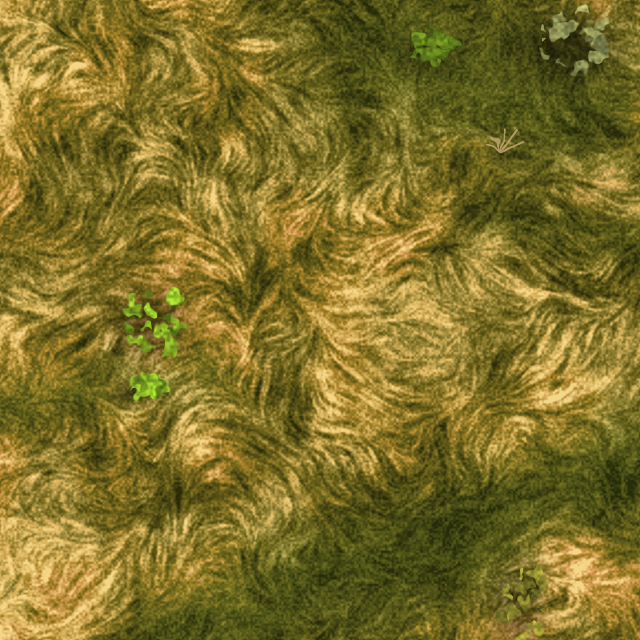
A three.js fragment shader for this texture:

```glsl
// Draws a dry, wind-tangled meadow from above with green hollows, shrubs and a dead twig.
varying vec2 vUv;

const vec3 SHADOW = vec3(0.17, 0.17, 0.04);
const vec3 MOSS   = vec3(0.32, 0.30, 0.08);
const vec3 OLIVE  = vec3(0.45, 0.40, 0.11);
const vec3 OCHRE  = vec3(0.64, 0.50, 0.15);
const vec3 KHAKI  = vec3(0.60, 0.53, 0.23);
const vec3 STRAW  = vec3(0.83, 0.68, 0.34);
const vec3 RUST   = vec3(0.83, 0.60, 0.32);
const vec3 PALE   = vec3(0.96, 0.84, 0.53);
const vec3 LIME   = vec3(0.58, 0.76, 0.16);
const vec3 YELLOW = vec3(0.79, 0.77, 0.25);
const vec3 SAGE   = vec3(0.66, 0.68, 0.40);

// Randomness
float hash(vec2 p) {
  vec3 q = fract(p.xyx * 0.1031);
  q += dot(q, q.yzx + 33.33);
  return fract((q.x + q.y) * q.z);
}

float valueNoise(vec2 p) {
  vec2 i = floor(p), f = fract(p);
  f = f * f * (3.0 - 2.0 * f);
  return mix(mix(hash(i), hash(i + vec2(1.0, 0.0)), f.x),
             mix(hash(i + vec2(0.0, 1.0)), hash(i + 1.0), f.x), f.y);
}

float fbm(vec2 p) {
  float sum = 0.0, amp = 0.5;
  for (int i = 0; i < 5; i++) {
    sum += amp * (valueNoise(p) - 0.5);
    p = mat2(1.6, 1.2, -1.2, 1.6) * p + 7.3;
    amp *= 0.55;
  }
  return sum;
}

// Grass blades: noise smeared along a direction
float blades(vec2 uv, vec2 dir, float freq, float reach) {
  float sum = 0.0;
  for (int i = -4; i <= 4; i++) {
    sum += valueNoise((uv + dir * reach * float(i) / 4.0) * freq + 40.0) - 0.5;
  }
  return sum / 9.0;
}

float segmentDistance(vec2 p, vec2 a, vec2 b) {
  vec2 ab = b - a;
  return length(p - a - ab * clamp(dot(p - a, ab) / dot(ab, ab), 0.0, 1.0));
}

float glow(float d, float radius) {
  return exp(-d * d / (radius * radius));
}

float ramp(float t, float a, float b) {
  return clamp((t - a) / (b - a), 0.0, 1.0);
}

vec3 meadowColor(float tone, vec3 dry, vec3 bright) {
  vec3 c = mix(SHADOW, MOSS, ramp(tone, -2.3, -1.2));
  c = mix(c, OLIVE, ramp(tone, -1.2, -0.3));
  c = mix(c, dry, ramp(tone, -0.3, 0.55));
  c = mix(c, bright, ramp(tone, 0.55, 1.45));
  return mix(c, PALE, ramp(tone, 1.45, 2.6));
}

// Ragged leaf clumps laid over the ground
vec3 addShrub(vec3 ground, vec2 uv, vec2 centre, vec2 size, vec3 leafColor, float seed) {
  vec2 p = uv + 0.016 * vec2(valueNoise(uv * 95.0), valueNoise(uv * 95.0 + 31.0)) - 0.008;
  vec3 c = ground * (1.0 - 0.45 * glow(length((uv - centre + vec2(0.012, 0.008)) / size), 1.0));
  for (int i = 0; i < 26; i++) {
    vec2 id = vec2(float(i), seed);
    vec2 spread = vec2(hash(id), hash(id + 17.0)) * 2.0 - 1.0;
    float radius = mix(0.005, 0.014, hash(id + 53.0));
    float d = length(p - centre - spread * size * (1.0 - 0.3 * abs(spread.yx)));
    float light = mix(0.6, 1.12, hash(id + 71.0)) * (0.72 + 0.5 * valueNoise(uv * 190.0));
    c = mix(c, leafColor * light, 0.9 * smoothstep(radius, radius * 0.6, d));
  }
  return c;
}

vec3 addTwig(vec3 ground, vec2 uv, vec2 root) {
  float d = 1.0;
  vec2 p = uv + 0.008 * (valueNoise(uv * 60.0) - 0.5);
  for (int i = 0; i < 5; i++) {
    float angle = 0.35 + 0.6 * float(i);
    float len = mix(0.025, 0.055, hash(vec2(float(i), 5.0)));
    d = min(d, segmentDistance(p, root, root + len * vec2(cos(angle), sin(angle))));
  }
  return mix(ground, vec3(0.78, 0.66, 0.46), 0.8 * smoothstep(0.0026, 0.0008, d));
}

void main() {
  vec2 uv = vUv;
  vec2 warped = uv + 0.05 * vec2(fbm(uv * 8.0), fbm(uv * 8.0 + 19.0)) * 2.0;

  // Damp hollows and sunlit dry ground
  float damp = glow(segmentDistance(warped, vec2(0.30, 0.0), vec2(1.0, 0.25)), 0.10);
  damp = max(damp, glow(segmentDistance(warped, vec2(0.63, 0.92), vec2(0.88, 0.83)), 0.14));
  damp = max(damp, 0.6 * glow(segmentDistance(warped, vec2(0.02, 0.38), vec2(0.32, 0.42)), 0.05));
  damp = max(damp, 0.6 * glow(segmentDistance(warped, vec2(0.76, 0.65), vec2(1.0, 0.64)), 0.04));
  float sunny = glow(length((warped - vec2(0.92, 0.11)) / vec2(1.3, 1.0)), 0.065)
              + 0.7 * glow(length((warped - vec2(0.94, 0.70)) / vec2(2.0, 1.0)), 0.04);
  damp *= 1.0 - min(sunny, 1.0);

  // Tufts and blades follow a slowly turning direction
  float angle = -0.6 + 5.0 * (valueNoise(uv * 7.0 + 3.0) - 0.5) + 2.0 * (valueNoise(uv * 19.0) - 0.5);
  vec2 dir = vec2(cos(angle), sin(angle));
  float clumps = fbm(warped * 9.0 + 11.0);
  float tufts = smoothstep(0.58, 0.85, valueNoise(warped * 17.0 + 60.0));
  float strands = 4.6 * blades(uv, dir, 190.0, 0.014) + 3.0 * blades(uv, dir, 85.0, 0.026);
  float grain = valueNoise(uv * 290.0) - 0.5;

  float tone = 0.12 + 0.5 * (0.5 - uv.x) - 1.15 * damp + 1.0 * sunny;
  tone += 4.2 * clumps * (1.0 - 0.45 * damp) + 0.55 * tufts * (1.0 - 0.7 * damp);
  tone += strands * (1.0 + 0.5 * tufts) * (1.0 - 0.5 * damp) + 1.5 * grain;

  // Hue drift between khaki, ochre, straw and rust
  float drift = valueNoise(warped * 11.0 + 90.0);
  vec3 dry = mix(OCHRE, KHAKI, smoothstep(0.35, 0.75, drift));
  vec3 bright = mix(STRAW, RUST, max(smoothstep(0.5, 0.15, drift) * 0.8, min(sunny, 1.0)));
  vec3 color = meadowColor(tone, dry, bright);
  color *= mix(vec3(1.0), vec3(0.90, 1.03, 1.05), damp);

  // Shrubs and dead wood
  color = addShrub(color, uv, vec2(0.242, 0.50), vec2(0.052, 0.055), LIME, 1.0);
  color = addShrub(color, uv, vec2(0.224, 0.395), vec2(0.030, 0.018), LIME, 2.0);
  color = addShrub(color, uv, vec2(0.90, 0.94), vec2(0.065, 0.055), SAGE, 3.0);
  color = addShrub(color, uv, vec2(0.82, 0.06), vec2(0.040, 0.060), YELLOW * 0.85, 4.0);
  color = addShrub(color, uv, vec2(0.68, 0.925), vec2(0.035, 0.025), LIME * 0.75, 5.0);
  color = addTwig(color, uv, vec2(0.785, 0.765));

  gl_FragColor = vec4(color, 1.0);
}
```
